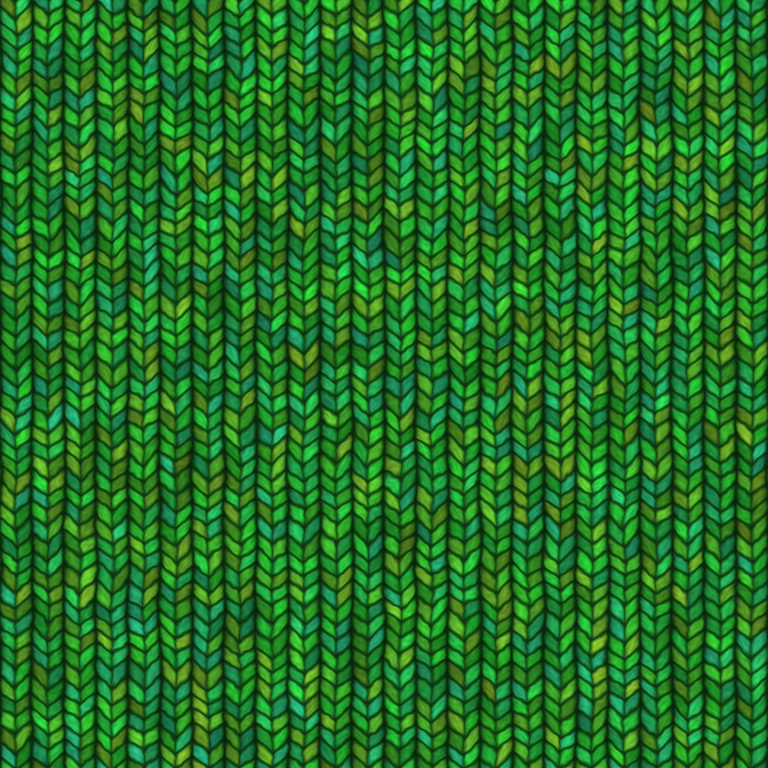
Give the GLSL for this texture, as a three.js fragment shader.

```glsl
varying vec2 vUv;

const vec2 STITCHES = vec2(24.0, 48.0);
const vec3 GAP = vec3(0.045, 0.205, 0.05);
const vec3 TEAL = vec3(0.14, 0.65, 0.45);
const vec3 GREEN = vec3(0.15, 0.73, 0.18);
const vec3 OLIVE = vec3(0.45, 0.65, 0.15);

float hash(vec2 p) {
  vec3 q = fract(p.xyx * vec3(0.1031, 0.1030, 0.0973));
  q += dot(q, q.yzx + 33.33);
  return fract((q.x + q.y) * q.z);
}

vec2 gradient(vec2 cell) {
  float angle = 6.28318 * hash(cell + 17.0);
  return vec2(cos(angle), sin(angle));
}

float gradientNoise(vec2 p) {
  vec2 i = floor(p);
  vec2 f = p - i;
  vec2 u = f * f * f * (f * (f * 6.0 - 15.0) + 10.0);
  vec2 e = vec2(1.0, 0.0);
  float low = mix(dot(gradient(i), f), dot(gradient(i + e.xy), f - e.xy), u.x);
  float high = mix(dot(gradient(i + e.yx), f - e.yx), dot(gradient(i + e.xx), f - e.xx), u.x);
  return mix(low, high, u.y);
}

// Uneven tension in the yarn
vec2 loosen(vec2 p, vec2 scale, vec2 amount) {
  vec2 q = p * scale;
  return p + amount * vec2(gradientNoise(q), gradientNoise(q + 61.0));
}

// Rounded block: 0 in the middle, 1 on its edge
float roundedBlock(vec2 q, float power) {
  vec2 a = pow(abs(q), vec2(power));
  return pow(a.x + a.y, 1.0 / power);
}

vec3 yarnColour(vec2 id) {
  float hue = 2.0 * hash(id) - 1.0;
  vec3 tint = mix(GREEN, hue < 0.0 ? TEAL : OLIVE, pow(abs(hue), 1.2));
  return tint * mix(0.72, 1.13, hash(id + 91.0));
}

vec3 knit(vec2 p, float slope) {
  // Two mirrored legs form each V
  float x = fract(p.x);
  float across = abs(2.0 * x - 1.0);
  float y = p.y - slope * across;
  vec2 leg = vec2(2.0 * floor(p.x) + step(0.5, x), floor(y));
  vec2 local = 2.0 * vec2(across, fract(y)) - 1.0;

  // Rounded yarn; the inner seam is thinner than the others
  local.x *= mix(0.9, 1.0, across);
  float edge = roundedBlock(local, 4.5);
  float body = 1.0 - smoothstep(0.5, 1.08, edge);
  float fibre = gradientNoise(vec2(across * 3.0, y * 4.0) + leg * 7.0);
  vec3 colour = mix(GAP, yarnColour(leg) * (1.0 + 0.22 * fibre), body);

  // Soft grooves between the columns
  return colour * mix(1.0, 0.72, smoothstep(0.45, 1.0, across));
}

void main() {
  vec2 p = loosen(vUv * STITCHES, vec2(0.7, 0.35), vec2(0.1, 0.5));
  p = loosen(p, vec2(4.0, 2.0), vec2(0.05, 0.1));
  float tone = 1.0 + 0.18 * gradientNoise(p * vec2(0.5, 0.25) + 37.0);
  gl_FragColor = vec4(knit(p, 0.76) * tone, 1.0);
}
```
